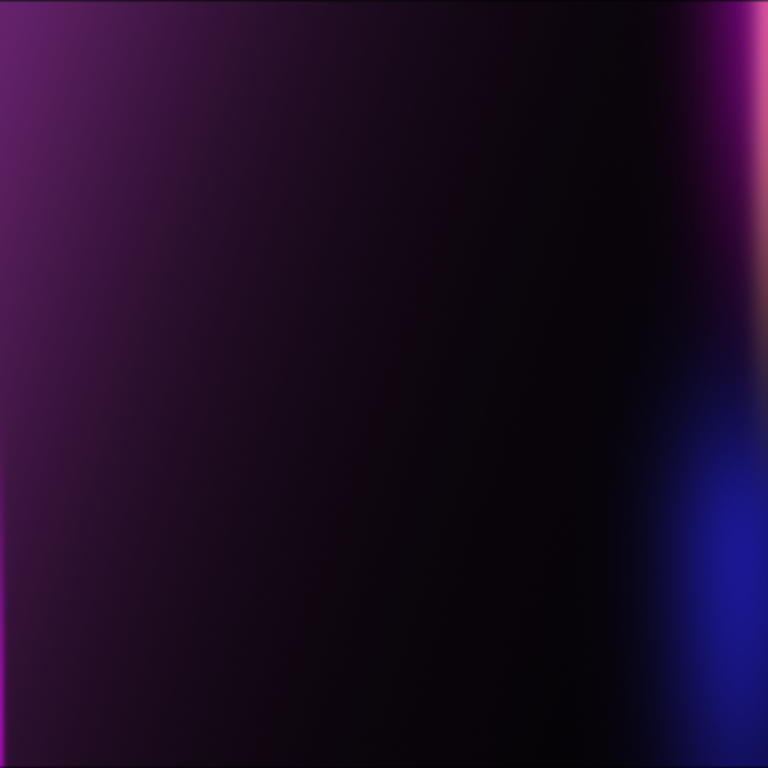
A WebGL 2 fragment shader for this background:

```glsl
#version 300 es
precision highp float;
// Dark backdrop with a violet corner haze, a magenta-pink right rim and a blue side glow.

uniform vec2 u_resolution;
out vec4 fragColor;

// Colours
const vec3 BASE = vec3(0.016, 0.010, 0.020);
const vec3 VIOLET = vec3(0.385, 0.125, 0.405);
const vec3 MAGENTA = vec3(0.42, 0.0, 0.44);
const vec3 PINK = vec3(0.38, 0.30, 0.13);
const vec3 BLUE = vec3(0.085, 0.08, 0.55);
const vec3 LEFT_RIM = vec3(0.40, 0.01, 0.44);

// Placement, in canvas units
const float HAZE_SLOPE = 0.35;
const float HAZE_REACH = 0.38;
const float HAZE_POWER = 1.3;
const float MAGENTA_WIDTH = 0.085;
const float PINK_WIDTH = 0.022;
const vec2 BLUE_CENTER = vec2(0.965, 0.28);
const vec2 BLUE_RADIUS = vec2(0.10, 0.21);
const float BLUE_TAIL = 0.40;
const float LEFT_RIM_WIDTH = 0.006;
const float BORDER_WIDTH = 0.004;
const float BORDER_SHADE = 0.45;
const float DITHER = 0.004;

float hash(vec2 p) {
    return fract(sin(dot(p, vec2(12.9898, 78.233))) * 43758.5453);
}

// Gaussian falloff that equals one at the origin
float glow(float d, float radius) {
    float t = d / radius;
    return exp(-t * t);
}

// Slanted haze fading away from the upper left corner
vec3 cornerHaze(vec2 uv) {
    float d = uv.x + HAZE_SLOPE * (1.0 - uv.y);
    return VIOLET * exp(-pow(d / HAZE_REACH, HAZE_POWER));
}

// Broad magenta band with a narrow pink core on the right edge
vec3 rightRim(vec2 uv) {
    float d = 1.0 - uv.x;
    float band = glow(d, MAGENTA_WIDTH) * smoothstep(0.40, 1.02, uv.y);
    float core = glow(d, PINK_WIDTH) * smoothstep(0.28, 0.88, uv.y);
    return MAGENTA * band + PINK * core;
}

// Tall oval glow with a longer tail toward the bottom
vec3 blueGlow(vec2 uv) {
    vec2 d = uv - BLUE_CENTER;
    float height = d.y > 0.0 ? BLUE_RADIUS.y : BLUE_TAIL;
    return BLUE * glow(d.x, BLUE_RADIUS.x) * glow(d.y, height);
}

// Thin bright strip on the lower left edge
vec3 leftRim(vec2 uv) {
    return LEFT_RIM * glow(uv.x, LEFT_RIM_WIDTH) * smoothstep(0.50, 0.0, uv.y);
}

void main() {
    vec2 uv = gl_FragCoord.xy / u_resolution;
    vec3 color = BASE + cornerHaze(uv) + rightRim(uv) + blueGlow(uv) + leftRim(uv);

    // Soft shade along the top and bottom borders
    float borderDistance = min(uv.y, 1.0 - uv.y);
    color *= mix(BORDER_SHADE, 1.0, smoothstep(0.0, BORDER_WIDTH, borderDistance));

    // Fine dither against banding
    color += DITHER * (hash(floor(uv * 512.0)) - 0.5);
    fragColor = vec4(clamp(color, 0.0, 1.0), 1.0);
}
```
